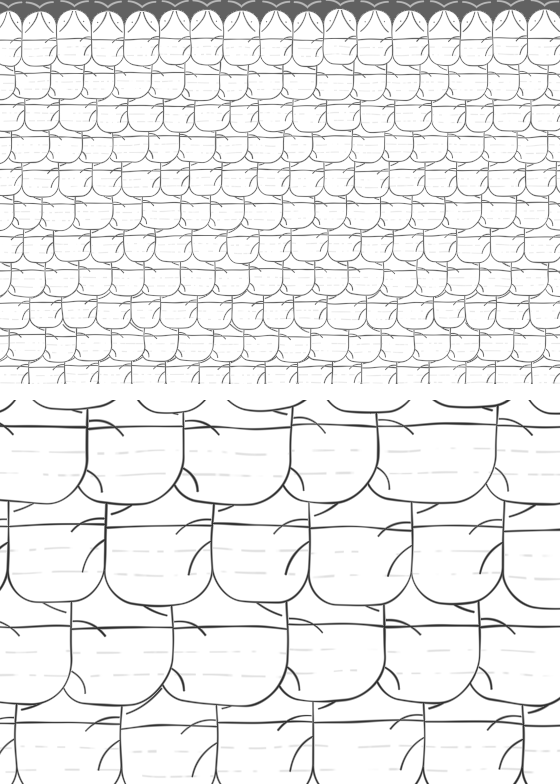
Top: the whole. Bottom: its middle third, enlarged.
Write a Shadertoy shader that draws this pattern.

```glsl
// Hand-inked rows of overlapping rounded shingles below a dark ridge of arches.

// Layout, in units of canvas height, measured down from the top edge
const float COL_PITCH = 0.0871;
const float ROW_PITCH = 0.0855;
const float FIRST_BOTTOM = 0.1705;
const float ARCH_HEIGHT = 0.144;
const float SHINGLE_HEIGHT = 0.120;
const float BAND_HEIGHT = 0.068;
const float RIDGE_DEPTH = 0.062;

// Hand-drawn irregularity
const float EDGE_JITTER = 0.20;
const float ROW_SHIFT = 0.24;
const float BOTTOM_JITTER = 0.008;
const float WOBBLE = 0.004;
const float BOW = 0.005;

// Ink
const float LINE_HALF_WIDTH = 0.0008;
const float INK = 0.18;
const float RIDGE_TONE = 0.38;
const float FAINT_INK = 0.12;

float hash(vec2 p) {
    return fract(sin(dot(p, vec2(127.1, 311.7))) * 43758.5);
}

float noise(vec2 p) {
    vec2 i = floor(p), f = fract(p);
    f *= f * (3.0 - 2.0 * f);
    return mix(mix(hash(i), hash(i + vec2(1, 0)), f.x),
               mix(hash(i + vec2(0, 1)), hash(i + vec2(1, 1)), f.x), f.y);
}

// Distance to a segment bent sideways into a shallow arc
float arcStroke(vec2 p, vec2 a, vec2 b, float bend) {
    float len = length(b - a);
    vec2 dir = (b - a) / len;
    p -= a;
    float s = dot(p, dir), t = clamp(s / len, 0.0, 1.0);
    return length(vec2(s - t * len, dot(p, vec2(-dir.y, dir.x)) - bend * 4.0 * t * (1.0 - t)));
}

// Box with radii: x = lower left, y = lower right, z = both upper corners
float roundedBox(vec2 p, vec2 size, vec3 radii) {
    float r = p.y > 0.0 ? radii.z : (p.x < 0.0 ? radii.x : radii.y);
    vec2 q = abs(p) - size + r;
    return min(max(q.x, q.y), 0.0) + length(max(q, 0.0)) - r;
}

float coverage(float d, float halfWidth, float px) {
    return 1.0 - smoothstep(halfWidth - px, halfWidth + px, d);
}

float rowOffset(float row) {
    float stagger = mod(row, 2.0) < 0.5 ? 0.76 : 0.40;
    return stagger + ROW_SHIFT * (hash(vec2(row, 7.3)) - 0.5) * step(0.5, row);
}

float edgeX(float col, float row) {
    return COL_PITCH * (col + rowOffset(row) + EDGE_JITTER * (hash(vec2(col, row)) - 0.5));
}

// Paints one shingle over the tone beneath it
float paintShingle(float tone, vec2 q, float col, float row, float weight, float px) {
    float left = edgeX(col, row), width = edgeX(col + 1.0, row) - left;
    float bottom = FIRST_BOTTOM + row * ROW_PITCH
        + BOTTOM_JITTER * (hash(vec2(row, 3.1)) - 0.5)
        + BOTTOM_JITTER * 0.6 * (hash(vec2(col, row + 40.0)) - 0.5);
    vec2 p = vec2(q.x - left, bottom - q.y);
    bool ridge = row < 0.5;
    bool swept = mod(row, 2.0) > 0.5;

    // Outline; swept shingles tuck under their left neighbour
    float tuck = swept ? 0.010 : 0.0;
    float height = ridge ? ARCH_HEIGHT : SHINGLE_HEIGHT;
    float u = 2.0 * p.x / width - 1.0;
    vec2 center = vec2(0.5 * (width - tuck), 0.5 * height);
    vec2 size = vec2(0.5 * (width + tuck), 0.5 * height);
    vec3 radii = vec3(swept ? 0.020 : 0.025, swept ? 0.036 : 0.027, ridge ? 0.5 * width : 0.0);
    float body = roundedBox(p - center - vec2(0.0, p.y < center.y ? BOW * u * u : 0.0), size, radii);
    float fill = clamp(0.5 - body / px, 0.0, 1.0);
    tone = mix(tone, 1.0, fill);

    // Band line, tick, cheek curl and notch stroke, mirrored on swept rows
    vec2 m = vec2(swept ? p.x : width - p.x, p.y);
    float tilt = 0.05 * (hash(vec2(col, row + 9.0)) - 0.5);
    float d = abs(p.y - BAND_HEIGHT - tilt * (p.x - 0.5 * width) + 0.001 * u * u);
    d = min(d, arcStroke(m, vec2(0.002, 0.073), vec2(0.030, 0.061), 0.004));
    d = min(d, swept ? arcStroke(m, vec2(0.0, 0.031), vec2(0.011, 0.012), 0.003)
                     : arcStroke(m, vec2(0.0, 0.054), vec2(0.020, 0.026), 0.004));
    if (!ridge) d = min(d, arcStroke(vec2(width - m.x, m.y), vec2(0.005, 0.079), vec2(0.036, 0.099), -0.003));

    // Tent folds and dots inside the ridge arches
    vec2 s = vec2(abs(p.x - 0.5 * width), p.y);
    if (ridge) {
        d = min(d, arcStroke(s, vec2(0.004, 0.139), vec2(0.036, 0.088), -0.005));
        d = min(d, length(s - vec2(0.025, 0.113)));
        float feeler = arcStroke(s, vec2(-0.006, 0.147), vec2(0.034, 0.166), 0.005);
        tone = mix(tone, 0.95, coverage(feeler, 0.0018, px) * (1.0 - fill));
        tone = mix(tone, RIDGE_TONE, 0.6 * coverage(feeler, 0.0004, px) * (1.0 - fill));
    }

    // Faint broken grain lines
    float grain = min(abs(p.y - 0.046), abs(p.y - 0.026));
    float dashes = smoothstep(0.35, 0.6, noise(vec2(q.x * 150.0, row + floor(p.y * 28.0))));
    tone -= FAINT_INK * fill * dashes * coverage(grain, weight, px);

    float ink = max(coverage(d, weight, px) * fill, coverage(abs(body), weight, px));
    return min(tone, mix(1.0, INK, ink));
}

void mainImage(out vec4 fragColor, in vec2 fragCoord) {
    float px = 1.0 / iResolution.y;
    vec2 q = vec2(fragCoord.x, iResolution.y - fragCoord.y) * px;
    float tone = q.y < RIDGE_DEPTH ? RIDGE_TONE : 1.0;
    float nearRow = ceil((q.y - FIRST_BOTTOM) / ROW_PITCH);
    float weight = LINE_HALF_WIDTH * (0.6 + 0.8 * noise(q * 45.0));
    q += WOBBLE * (vec2(noise(q * 24.0), noise(q * 24.0 + 57.0)) - 0.5);

    // Lower rows first, right to left, so upper and left shingles overlap
    for (int r = 2; r >= -1; r--) {
        float row = nearRow + float(r);
        if (row < 0.0) continue;
        float nearCol = floor(q.x / COL_PITCH - rowOffset(row));
        for (int c = 1; c >= -1; c--)
            tone = paintShingle(tone, q, nearCol + float(c), row, weight, px);
    }
    fragColor = vec4(vec3(tone), 1.0);
}
```
